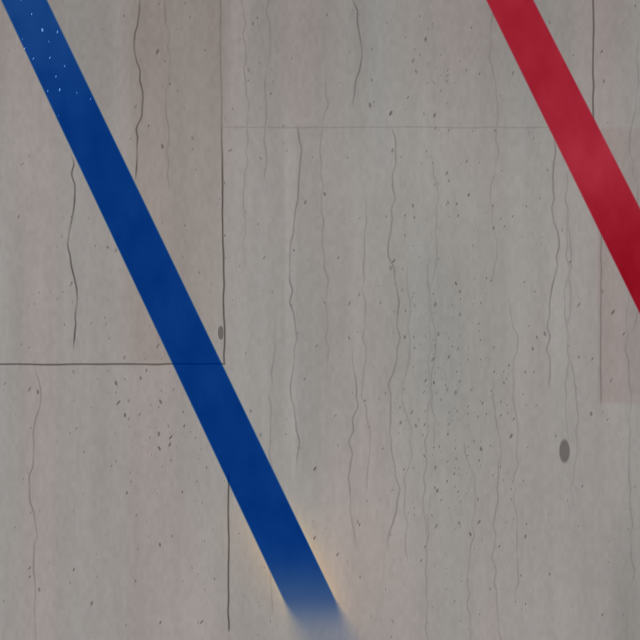
Reproduce this texture procedurally as a Shadertoy shader.

```glsl
// Worn stone floor crossed by two diagonal strips of tape, blue and red.
// Stretched noise makes the grain; wavy veins, jittered pits and straight
// seams add wear. Positions run 0..1 with p.y measured down from the top.

float hash(vec2 p) {
    vec3 q = fract(p.xyx * 0.1031);
    q += dot(q, q.yzx + 33.33);
    return fract((q.x + q.y) * q.z);
}

float noise(vec2 p) {
    vec2 i = floor(p), f = fract(p);
    f = f * f * (3.0 - 2.0 * f);
    return mix(mix(hash(i), hash(i + vec2(1, 0)), f.x),
               mix(hash(i + vec2(0, 1)), hash(i + vec2(1, 1)), f.x), f.y);
}

// Layered noise, centered near zero
float fbm(vec2 p) {
    float sum = -0.47, amp = 0.5;
    for (int i = 0; i < 4; i++) {
        sum += amp * noise(p);
        p = p * 2.03 + 7.1;
        amp *= 0.5;
    }
    return sum;
}

// Soft interval from a to b
float span(float v, float a, float b, float soft) {
    return smoothstep(a - soft, a + soft, v) * (1.0 - smoothstep(b - soft, b + soft, v));
}

float blob(vec2 p, vec2 center, vec2 size) {
    vec2 d = (p - center) / size;
    return exp(-dot(d, d));
}

float line(float d, float px) {
    return 1.0 - smoothstep(0.0013 - px, 0.0013 + px, abs(d));
}

// Wavy vertical crack; v = x, top, bottom, strength
float vein(vec2 p, vec4 v, float seed, float px) {
    float wave = (noise(vec2(p.y * 13.0, seed)) - 0.5) * 0.018
               + (noise(vec2(p.y * 55.0, seed + 9.0)) - 0.5) * 0.006;
    float broken = 0.35 + 0.65 * noise(vec2(p.y * 38.0, seed + 4.0));
    return v.w * broken * span(p.y, v.y, v.z, 0.015) * line(p.x - v.x - wave, px);
}

// Scattered elongated pits, at most one per cell
float pits(vec2 p, float cells, float density, float px) {
    vec2 g = p * cells, id = floor(g);
    vec2 d = fract(g) - 0.25 - 0.5 * vec2(hash(id + 3.7), hash(id + 8.3));
    d.x += d.y * (hash(id + 21.0) - 0.35);
    float radius = mix(0.06, 0.17, pow(hash(id + 14.0), 2.0));
    float edge = 0.04 + px * cells * 0.5;
    float spot = 1.0 - smoothstep(radius - edge, radius + edge, length(d * vec2(1.3, 0.75)));
    return step(hash(id), density) * spot * mix(0.4, 1.0, hash(id + 31.0));
}

vec3 stone(vec2 p) {
    vec3 col = vec3(0.59, 0.567, 0.553) + 0.055 * fbm(p * vec2(32, 2))
             + 0.03 * fbm(p * vec2(7, 4) + 5.0) + 0.045 * fbm(p * vec2(190, 90));
    col += vec3(0.02, -0.006, -0.006) * (noise(p * vec2(17, 1.5) + 4.0) - 0.5);
    // Cool center, pale band, darker top and sides
    col += vec3(-0.012, 0.008, 0.006) * blob(p, vec2(0.68, 0.5), vec2(0.13, 0.4));
    col += 0.025 * span(p.x, 0.445, 0.463, 0.004) * span(p.y, 0.2, 0.72, 0.06);
    col -= 0.035 * (1.0 - smoothstep(0.0, 0.3, p.y));
    col -= vec3(0.022, 0.028, 0.035) * span(p.x, 0.2, 0.348, 0.02) * span(p.y, -0.1, 0.57, 0.01);
    col -= vec3(0.015, 0.03, 0.03) * span(p.x, 0.935, 1.1, 0.004) * span(p.y, 0.2, 0.63, 0.005);
    return col - 0.03 * smoothstep(0.88, 1.0, p.x) * smoothstep(0.7, 1.0, p.y);
}

// Straight joints between the slabs
float seams(vec2 p, float px) {
    vec2 q = p + (noise(p * 45.0) - 0.5) * 0.0018;
    float s = line(q.x - 0.344 - 0.012 * p.y, px) * span(p.y, -0.1, 0.57, 0.003)
            * mix(0.25, 0.85, smoothstep(0.15, 0.3, p.y));
    s = max(s, 0.85 * line(q.x - 0.357, px) * span(p.y, 0.74, 0.985, 0.004));
    s = max(s, 0.8 * line(q.y - 0.569, px) * span(p.x, -0.1, 0.352, 0.003));
    s = max(s, 0.16 * line(q.y - 0.199, px) * span(p.x, 0.35, 0.86, 0.01));
    s = max(s, 0.75 * line(q.x - 0.927, px) * span(p.y, -0.1, 0.2, 0.01));
    return max(s, 0.3 * line(q.x - 0.939, px) * span(p.y, 0.35, 0.63, 0.01));
}

void mainImage(out vec4 fragColor, in vec2 fragCoord) {
    vec2 p = fragCoord / iResolution.xy;
    p.y = 1.0 - p.y;
    float px = 1.0 / iResolution.y, marks = 0.0;

    // Main cracks, then faint random veins
    vec4 veins[8] = vec4[8](
        vec4(0.114, 0.25, 0.54, 0.9), vec4(0.215, 0, 0.28, 0.8),
        vec4(0.46, 0.2, 0.72, 0.45), vec4(0.56, 0, 0.16, 0.5),
        vec4(0.555, 0.55, 0.85, 0.35), vec4(0.615, 0.2, 0.85, 0.4),
        vec4(0.865, 0.22, 0.6, 0.45), vec4(0.055, 0.57, 1, 0.4));
    for (int i = 0; i < 26; i++) {
        float k = float(i), top = hash(vec2(k, 5));
        vec4 v = vec4(hash(vec2(k, 2)), top - 0.2, top + 0.25, 0.22);
        if (i < 8) v = veins[i];
        marks = max(marks, vein(p, v, k * 17.0, px));
    }

    // Pits gather in patches, with two larger blemishes
    float density = 0.05 + 0.4 * blob(p, vec2(0.7, 0.6), vec2(0.09, 0.23))
                  + 0.25 * blob(p, vec2(0.67, 0.1), vec2(0.04, 0.09))
                  + 0.3 * blob(p, vec2(0.22, 0.68), vec2(0.08, 0.13));
    marks = max(marks, 0.65 * pits(p, 58.0, density, px));
    marks = max(marks, 0.5 * pits(p + 0.37, 95.0, density * 0.7, px));
    float stain = max(blob(p, vec2(0.882, 0.705), vec2(0.009, 0.02)),
                      blob(p, vec2(0.345, 0.52), vec2(0.005, 0.012)));
    marks = max(marks, 0.65 * smoothstep(0.3, 0.6, stain));
    float joints = seams(p, px);
    vec3 col = mix(stone(p), vec3(0.25, 0.23, 0.22), 0.8 * max(marks, joints));

    // Warm light beside the lower end of the blue tape
    float left = 0.002 + 0.471 * p.y, right = 0.073 + 0.481 * p.y;
    float rim = exp(-60.0 * abs(p.x - right)) + 0.7 * exp(-50.0 * abs(p.x - left));
    col += vec3(0.14, 0.08, 0.0) * rim * span(p.y, 0.81, 0.945, 0.06);
    col += vec3(0.03, 0.02, 0.015) * blob(p, vec2(0.52, 0.87), vec2(0.13, 0.12));

    // Blue tape: flecked at the top, blurred away at the bottom
    float wear = fbm(p * vec2(40, 25)), fade = smoothstep(0.93, 1.0, p.y), soft = px + 0.0008;
    vec3 blue = vec3(0.03, 0.2, 0.465) + 0.045 * wear - 0.06 * joints;
    blue += vec3(0.06, 0.05, 0.03) * (1.0 - smoothstep(0.0, 0.22, p.y));
    blue = mix(blue, vec3(0.28, 0.36, 0.5), smoothstep(0.84, 0.98, p.y));
    blue += 0.45 * pits(p + 0.13, 75.0, 0.22 * blob(p, vec2(0.08, 0.1), vec2(0.1)), px);
    col = mix(col, blue, span(p.x, left, right, soft + 0.022 * fade) * (1.0 - 0.6 * fade));

    // Red tape, darker toward its lower end
    vec3 red = vec3(0.6, 0.13, 0.19) + 0.06 * wear - 0.07 * smoothstep(0.25, 0.5, p.y);
    red += 0.035 * blob(p, vec2(0.93, 0.25), vec2(0.06));
    col = mix(col, red, span(p.x, 0.76 + 0.49 * p.y, 0.833 + 0.512 * p.y, soft));
    fragColor = vec4(clamp(col, 0.0, 1.0), 1.0);
}
```
